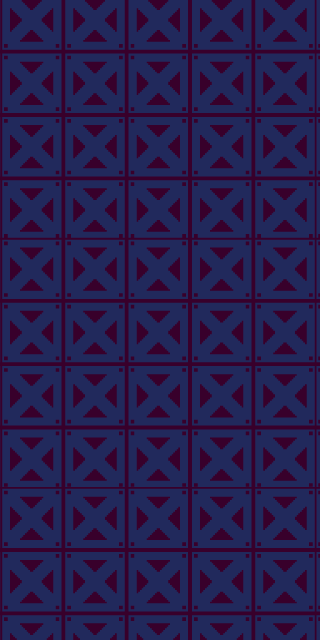
Reproduce this pattern procedurally as a WebGL 2 fragment shader.

```glsl
#version 300 es
precision highp float;
// Grid of square navy panels on plum: each has four stepped triangles that
// leave a diagonal cross, plus a stud in every corner. Panels come in blocks
// of 5 x 4 whose meeting edges trim the gap to a thin seam.

#define UNITS 384.0                  // canvas width in design units
#define PITCH 76.0                   // distance between panel centres
#define BLOCK vec2(377.2, 299.0)     // size of one block of panels
#define BLOCK_START vec2(1.5, -12.5) // block corner, from the top left
#define FIRST_CENTRE 36.5            // block edge to first panel centre
#define PANEL_HALF 35.7              // half the side of a panel
#define SEAM_HALF 1.1                // half the width of the thin seam
#define STEP 2.0                     // size of the triangle stair steps
#define ARM 11.0                     // thickness of the diagonal cross
#define TRIANGLE_BASE 26.0           // centre to the triangle bases
#define STUD vec2(31.0, 2.2)         // stud offset and half size
#define SAMPLES 4                    // smoothing samples per axis

uniform vec2 u_resolution;
out vec4 fragColor;

const vec3 NAVY = vec3(0.13, 0.16, 0.36);
const vec3 PLUM = vec3(0.22, 0.0, 0.17);

float maxOf(vec2 v) { return max(v.x, v.y); }
float minOf(vec2 v) { return min(v.x, v.y); }

// 1 where the plum ground shows, 0 on the navy panel
float plumMask(vec2 pos) {
  // Position inside the block, then relative to the nearest panel centre
  vec2 inBlock = mod(pos - BLOCK_START, BLOCK);
  vec2 cell = floor((inBlock - FIRST_CENTRE) / PITCH + 0.5);
  vec2 p = abs(inBlock - FIRST_CENTRE - cell * PITCH);

  // Gaps between panels and thin seams between blocks
  bool gap = maxOf(p) > PANEL_HALF;
  bool seam = minOf(min(inBlock, BLOCK - inBlock)) < SEAM_HALF;

  // Square corner studs
  bool stud = maxOf(abs(p - STUD.x)) < STUD.y;

  // Stepped triangles between the arms of the cross
  vec2 q = (floor(p / STEP) + 0.5) * STEP;
  bool triangle = maxOf(q) < TRIANGLE_BASE && maxOf(q) - minOf(q) > ARM;

  return (gap || seam || stud || triangle) ? 1.0 : 0.0;
}

void main() {
  float scale = UNITS / u_resolution.x;
  vec2 fromTopLeft = vec2(gl_FragCoord.x, u_resolution.y - gl_FragCoord.y);

  // Average a grid of samples for smooth edges
  float coverage = 0.0;
  for (int j = 0; j < SAMPLES; j++) {
    for (int i = 0; i < SAMPLES; i++) {
      vec2 offset = (vec2(i, j) + 0.5) / float(SAMPLES) - 0.5;
      coverage += plumMask((fromTopLeft + offset) * scale);
    }
  }
  coverage /= float(SAMPLES * SAMPLES);

  fragColor = vec4(mix(NAVY, PLUM, coverage), 1.0);
}
```
